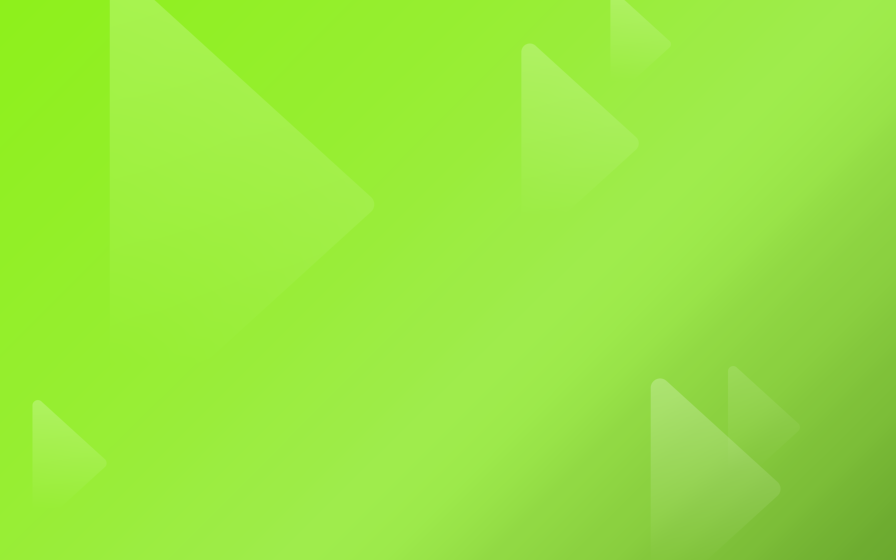
Reproduce this background procedurally as a Shadertoy shader.

```glsl
// Lime background: a diagonal gradient that darkens to the lower right,
// crossed by faint slanted streaks. Rounded triangles pointing right lie on it
// as a white veil that fades downward. Lengths are in canvas heights.

#define TRIANGLE_COUNT 6
#define EDGE_SLOPE 0.91
#define MAX_ROUNDING 0.018
#define ROUNDING_RATIO 0.07
#define FADE_END 0.65
#define STREAK_STRENGTH 0.022

const vec3 VIVID_LIME = vec3(0.555, 0.942, 0.105);
const vec3 LIME       = vec3(0.595, 0.932, 0.205);
const vec3 PALE_LIME  = vec3(0.622, 0.925, 0.298);
const vec3 LEAF       = vec3(0.535, 0.805, 0.245);
const vec3 DEEP_LEAF  = vec3(0.415, 0.655, 0.180);

// Left edge, height of the tip, width, opacity
const vec4 TRIANGLES[TRIANGLE_COUNT] = vec4[](
    vec4(0.196, 0.635, 0.481, 0.23),
    vec4(0.931, 0.744, 0.217, 0.23),
    vec4(1.090, 0.921, 0.112, 0.23),
    vec4(1.162, 0.127, 0.240, 0.26),
    vec4(1.300, 0.237, 0.133, 0.13),
    vec4(0.058, 0.173, 0.137, 0.25)
);

float segmentDistance(vec2 p, vec2 a, vec2 b) {
    vec2 ab = b - a;
    vec2 ap = p - a;
    return length(ap - ab * clamp(dot(ap, ab) / dot(ab, ab), 0.0, 1.0));
}

// Signed distance; p is measured from the middle of the left edge
float roundedTriangle(vec2 p, float width) {
    float radius = min(MAX_ROUNDING, ROUNDING_RATIO * width);
    float slant = length(vec2(EDGE_SLOPE, 1.0));
    p.y = abs(p.y);

    // Shrink the outline by the radius, then grow it back round
    vec2 tip = vec2(width - radius * slant / EDGE_SLOPE, 0.0);
    vec2 corner = vec2(radius, EDGE_SLOPE * (tip.x - radius));
    float d = min(segmentDistance(p, corner, tip),
                  segmentDistance(p, vec2(radius, 0.0), corner));
    bool inside = p.x > radius && p.y < EDGE_SLOPE * (tip.x - p.x);
    return (inside ? -d : d) - radius;
}

// Layered sines across the diagonal, drifting slightly along it
float streaks(float across, float along) {
    float wave = 0.5 * sin(across * 21.0 + 0.4 * sin(along * 2.0));
    wave += 0.3 * sin(across * 47.0 + along * 0.8 + 1.0);
    wave += 0.2 * sin(across * 89.0 - along * 1.3);
    return wave;
}

vec3 diagonalGradient(float t) {
    vec3 color = mix(VIVID_LIME, LIME, clamp(t / 0.95, 0.0, 1.0));
    color = mix(color, PALE_LIME, clamp((t - 0.95) / 0.55, 0.0, 1.0));
    color = mix(color, LEAF, smoothstep(1.55, 2.15, t));
    return mix(color, DEEP_LEAF, clamp((t - 2.1) / 0.5, 0.0, 1.0));
}

void mainImage(out vec4 fragColor, in vec2 fragCoord) {
    vec2 p = fragCoord / iResolution.y;
    float pixel = 1.0 / iResolution.y;

    // Gradient and streaks
    float across = p.x + 1.0 - p.y;
    float along = p.x + p.y;
    vec3 color = diagonalGradient(across + STREAK_STRENGTH * streaks(across, along));

    // Triangular veils
    for (int i = 0; i < TRIANGLE_COUNT; i++) {
        vec4 shape = TRIANGLES[i];
        vec2 local = p - shape.xy;
        float d = roundedTriangle(local, shape.z);
        float coverage = 1.0 - smoothstep(-0.75 * pixel, 0.75 * pixel, d);
        float level = local.y / (EDGE_SLOPE * shape.z);
        float fade = clamp((level + FADE_END) / (1.0 + FADE_END), 0.0, 1.0);
        color = mix(color, vec3(1.0), coverage * fade * shape.w);
    }

    fragColor = vec4(color, 1.0);
}
```
